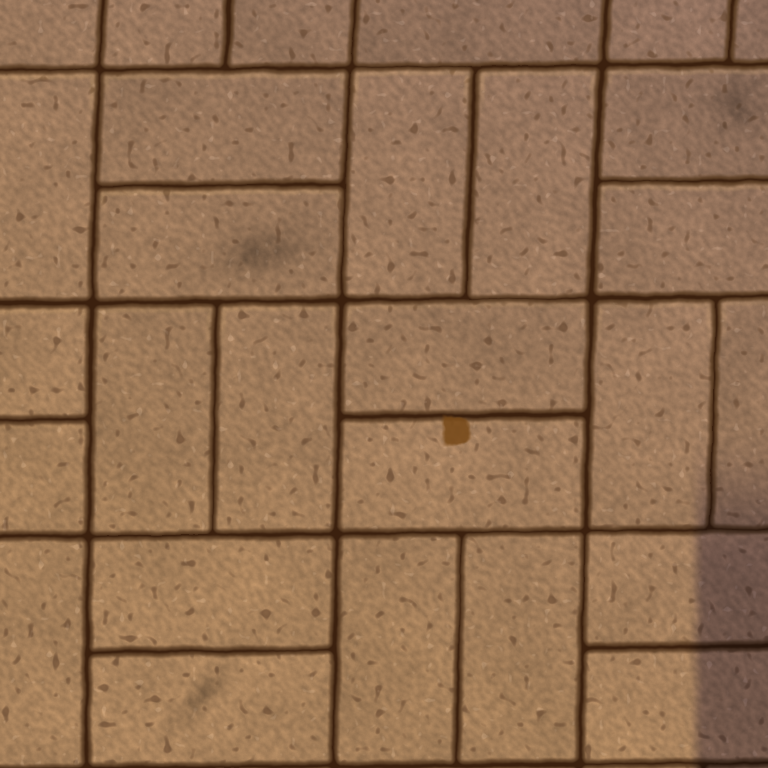
A three.js fragment shader for this texture:

```glsl
// Basket-weave brick paving: square cells, each holding two bricks whose
// direction alternates in a checkerboard. Rounded-box distances cut the joints;
// gradient noise adds grain, pits, worn edges, stains and uneven light.
varying vec2 vUv;

const vec2 PITCH = vec2(0.3215, 0.3035);
const vec3 WARM_STONE = vec3(0.645, 0.497, 0.350);
const vec3 COOL_STONE = vec3(0.545, 0.423, 0.358);
const vec3 PIT = vec3(0.39, 0.27, 0.18);
const vec3 JOINT_EDGE = vec3(0.37, 0.255, 0.155);
const vec3 JOINT_DEEP = vec3(0.23, 0.125, 0.055);
const vec3 LEAF = vec3(0.46, 0.28, 0.09);

float hash(vec2 p) {
  vec3 q = fract(p.xyx * vec3(0.1031, 0.1030, 0.0973));
  q += dot(q, q.yzx + 33.33);
  return fract((q.x + q.y) * q.z);
}

vec2 gradient(vec2 cell) {
  float angle = 6.28318 * hash(cell + 57.0);
  return vec2(cos(angle), sin(angle));
}

float gradientNoise(vec2 p) {
  vec2 i = floor(p);
  vec2 f = fract(p);
  vec2 w = f * f * f * (f * (f * 6.0 - 15.0) + 10.0);
  vec2 e = vec2(0.0, 1.0);
  float low = mix(dot(gradient(i), f), dot(gradient(i + e.yx), f - e.yx), w.x);
  float high = mix(dot(gradient(i + e), f - e), dot(gradient(i + e.yy), f - e.yy), w.x);
  return mix(low, high, w.y);
}

float fbm(vec2 p) {
  float sum = 0.0;
  float amp = 0.6;
  for (int i = 0; i < 4; i++) {
    sum += amp * gradientNoise(p);
    p = p * 2.07 + 19.3;
    amp *= 0.55;
  }
  return sum;
}

float roundBox(vec2 p, vec2 halfSize, float radius) {
  vec2 q = abs(p) - halfSize + radius;
  return length(max(q, 0.0)) + min(max(q.x, q.y), 0.0) - radius;
}

// Soft elliptical patch, turned by an angle.
float patchMask(vec2 p, vec2 centre, vec2 size, float angle) {
  float c = cos(angle);
  float s = sin(angle);
  vec2 q = mat2(c, -s, s, c) * (p - centre) / size;
  return exp(-dot(q, q));
}

// Slightly skewed lattice of cells, in cell units.
vec2 pavingGrid(vec2 p) {
  float x = p.x - 0.112 - 0.010 * p.y - 0.013 * pow(p.y, 4.0);
  float y = p.y + 0.002 - 0.009 * p.x;
  return vec2(x / (PITCH.x + 0.006 * p.y), y / PITCH.y);
}

// Returns distance to the brick edge, brick id, and height within the brick.
vec4 brickAt(vec2 grid, float gap) {
  vec2 cell = floor(grid);
  vec2 local = fract(grid);
  bool upright = mod(cell.x + cell.y, 2.0) > 0.5;
  vec2 split = upright ? vec2(2.0, 1.0) : vec2(1.0, 2.0);
  vec2 id = cell * 2.0 + floor(local * split);
  vec2 size = PITCH / split;
  vec2 p = (fract(local * split) - 0.5) * size;
  p += 0.0022 * (vec2(hash(id + 3.0), hash(id + 11.0)) - 0.5);
  return vec4(roundBox(p, size * 0.5 - gap, 0.006), id, p.y / size.y);
}

vec3 stoneColour(vec2 p, vec2 id) {
  float cool = clamp(0.9 * p.y + 0.45 * p.x - 0.38, 0.0, 1.0);
  vec3 col = mix(WARM_STONE, COOL_STONE, cool);
  col *= 1.0 + 0.06 * (hash(id + 40.0) - 0.5) + 0.13 * fbm(p * 8.0 + id);
  // Slanted grain, dark pits and pale flecks
  vec2 slant = vec2(p.x + p.y, p.y - p.x);
  col *= 1.0 + 0.15 * gradientNoise(slant * vec2(95.0, 60.0)) + 0.10 * fbm(p * 120.0);
  float pits = smoothstep(0.30, 0.52, gradientNoise(p * 62.0 + 8.0));
  float flecks = smoothstep(0.34, 0.55, gradientNoise(p * 85.0 + 31.0));
  col = mix(col, PIT, 0.60 * pits);
  return col + 0.07 * flecks;
}

void main() {
  vec2 p = vUv;
  vec2 wobble = vec2(fbm(p * 22.0), fbm(p * 22.0 + 70.0));
  float gap = 0.0042 + 0.0016 * gradientNoise(p * 9.0 + 5.0);
  vec4 brick = brickAt(pavingGrid(p + 0.0035 * wobble), gap);
  float d = brick.x;
  vec3 col = stoneColour(p, brick.yz);

  // Stains, and a pale rim along upper edges
  float stain = patchMask(p, vec2(0.34, 0.67), vec2(0.05, 0.025), 0.3);
  stain += patchMask(p, vec2(0.26, 0.09), vec2(0.055, 0.016), 0.85);
  stain += patchMask(p, vec2(0.96, 0.86), vec2(0.045, 0.035), 0.6);
  col *= 1.0 - 0.20 * stain * (1.0 + 1.2 * fbm(p * 35.0));
  float rim = smoothstep(-0.011, -0.006, d) * smoothstep(0.25, 0.45, brick.w);
  col += vec3(0.06, 0.05, 0.02) * rim * smoothstep(0.2, 0.9, p.y);

  // Joints, then a small fallen leaf
  col = mix(col, JOINT_EDGE, smoothstep(-0.0055, 0.0012, d));
  col = mix(col, JOINT_DEEP, smoothstep(0.0002, 0.0042, d));
  float leaf = roundBox(p - vec2(0.592, 0.440) + 0.012 * wobble, vec2(0.016, 0.017), 0.008);
  col = mix(col, LEAF, 0.85 * (1.0 - smoothstep(-0.003, 0.003, leaf)));

  // Shadow across the lower right
  float shade = smoothstep(0.895, 0.918, p.x + 0.004 * wobble.x);
  shade *= 1.0 - smoothstep(0.27, 0.46, p.y);
  gl_FragColor = vec4(col * mix(vec3(1.0), vec3(0.69, 0.68, 0.80), shade), 1.0);
}
```
